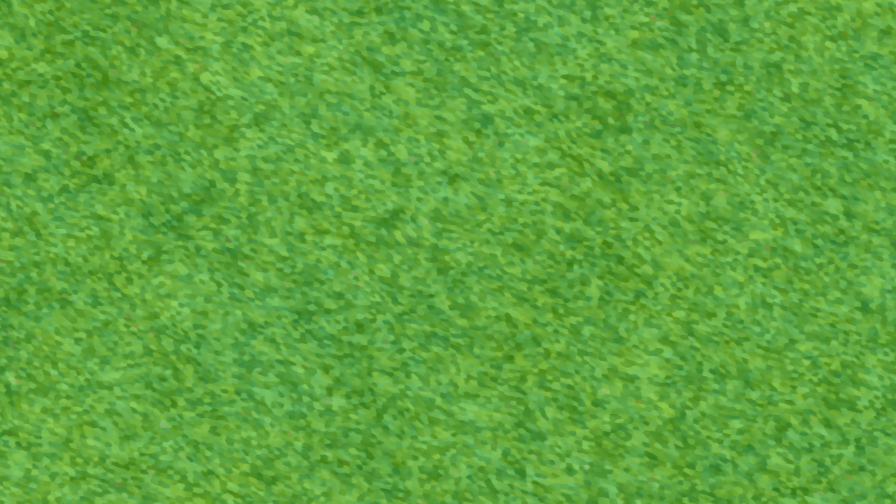
Write a WebGL 2 fragment shader that draws this texture.

```glsl
#version 300 es
precision highp float;
// Closely mown turf seen from above: soft cellular grains, slightly
// flattened and tilted, in two sizes for blades and tufts, over broad
// patches of yellower and bluer green, with a few dry brown flecks.

uniform vec2 u_resolution;
out vec4 fragColor;

vec3 hash3(vec2 cell) {
    vec3 q = fract(cell.xyx * vec3(0.1031, 0.1030, 0.0973));
    q += dot(q, q.yxz + 33.33);
    return fract((q.xxy + q.yzz) * q.zyx);
}

// Soft cellular noise: random triples blended by distance to the cell seeds.
vec3 grains(vec2 p, float sharpness) {
    vec2 cell = floor(p);
    vec3 sum = vec3(0.0);
    float total = 0.0;
    for (int y = -1; y <= 1; y++) {
        for (int x = -1; x <= 1; x++) {
            vec2 id = cell + vec2(x, y);
            vec2 toSeed = id + 0.1 + 0.8 * hash3(id + 71.0).xy - p;
            float weight = exp(-sharpness * dot(toSeed, toSeed));
            sum += weight * hash3(id + 13.0);
            total += weight;
        }
    }
    return sum / total - 0.5;
}

void main() {
    vec2 p = gl_FragCoord.xy / u_resolution.y;

    // Lean the grains downwards to the right and bend their rows a little.
    vec2 lean = vec2(p.x, p.y + 0.25 * p.x);
    lean += 0.004 * sin(lean.yx * vec2(31.0, 23.0) + 2.0 * sin(p * 17.0));

    vec3 blades = grains(lean * vec2(82.0, 118.0) + 40.0, 7.0);
    vec3 tufts = grains(lean * vec2(36.0, 58.0) + 90.0, 5.0);
    vec3 clumps = grains(lean * vec2(10.0, 15.0) + 20.0, 3.0);
    vec3 patches = grains(p * vec2(2.6, 3.4) + 7.0, 2.5);

    // Light and shade of the pile
    float tone = 0.20 * blades.x + 0.11 * tufts.x + 0.05 * clumps.x + 0.04 * patches.x;

    // Drift between yellow-green and blue-green
    float cool = 0.09 * blades.y + 0.07 * tufts.y + 0.04 * clumps.y + 0.05 * patches.y;

    vec3 color = vec3(0.372, 0.648, 0.238);
    color += tone * vec3(1.0, 0.97, 0.80);
    color += cool * vec3(-0.45, 0.05, 1.0);

    // Scattered dry flecks
    float dry = smoothstep(0.38, 0.48, blades.z) * smoothstep(0.0, 0.3, tufts.z);
    color += dry * vec3(0.10, -0.04, 0.03);

    fragColor = vec4(clamp(color, 0.0, 1.0), 1.0);
}
```
